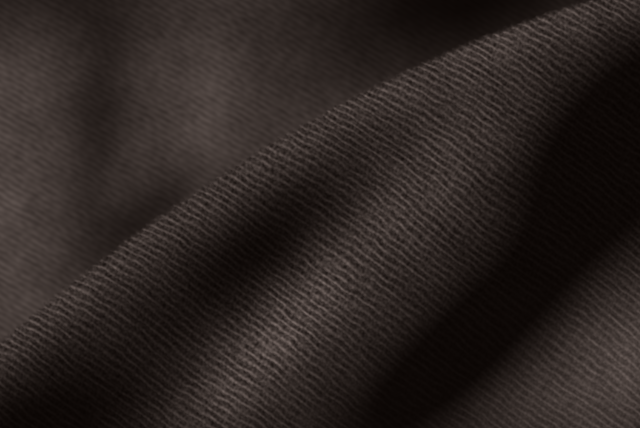
Give the GLSL for this texture, as a WebGL 1 fragment shader.

```glsl
precision highp float;
// Dark brown ribbed knit cloth: a sharp diagonal fold in front of a soft blurred one.
uniform vec2 u_resolution;

#define RIB_FREQ 58.0
#define RIB_ANGLE 0.64
#define RIB_DEPTH 0.80
#define STITCH_FREQ 88.0
#define BACK_RIB_FREQ 72.0
#define BACK_RIB_DEPTH 0.16
#define FUZZ 0.007
#define BACK_LIGHT 0.225
#define FRONT_LIGHT 0.160
#define CONTRAST 1.30
#define DARK_TINT vec3(0.022, 0.004, -0.003)
#define LIT_TINT vec3(1.05, 0.97, 0.94)

vec2 hashGradient(vec2 cell) {
  float a = 6.2832 * fract(sin(dot(cell, vec2(127.1, 311.7))) * 43758.5);
  return vec2(cos(a), sin(a));
}

float gradientNoise(vec2 p) {
  vec2 i = floor(p), f = fract(p);
  vec2 u = f * f * f * (f * (f * 6.0 - 15.0) + 10.0);
  float a = dot(hashGradient(i), f);
  float b = dot(hashGradient(i + vec2(1.0, 0.0)), f - vec2(1.0, 0.0));
  float c = dot(hashGradient(i + vec2(0.0, 1.0)), f - vec2(0.0, 1.0));
  float d = dot(hashGradient(i + 1.0), f - 1.0);
  return mix(mix(a, b, u.x), mix(c, d, u.x), u.y);
}

float fbm(vec2 p) {
  float sum = 0.0, amp = 0.6;
  for (int i = 0; i < 4; i++) {
    sum += amp * gradientNoise(p);
    p = mat2(0.8, 0.6, -0.6, 0.8) * p * 2.05 + 7.3;
    amp *= 0.62;
  }
  return sum;
}

vec2 rotate(vec2 p, float angle) {
  float c = cos(angle), s = sin(angle);
  return vec2(c * p.x + s * p.y, c * p.y - s * p.x);
}

// Soft elliptical pool of light or shade
float pool(vec2 p, vec2 centre, vec2 radius, float angle) {
  vec2 q = rotate(p - centre, angle) / radius;
  return exp(-dot(q, q));
}

// Signed distance to the crest of the front fold, positive below it
float crestDistance(vec2 p) {
  float crest = 0.2 + p.x * (0.864 - 0.2065 * p.x);
  float slope = 0.864 - 0.413 * p.x;
  return (crest - p.y) / sqrt(1.0 + slope * slope);
}

float backLight(vec2 p) {
  float light = BACK_LIGHT;
  light -= 0.15 * pool(p, vec2(1.10, 1.02), vec2(0.42, 0.20), 0.25);
  light -= 0.07 * pool(p, vec2(0.23, 0.74), vec2(0.08, 0.28), -0.08);
  light -= 0.09 * pool(p, vec2(0.34, 0.49), vec2(0.18, 0.07), 0.70);
  light -= 0.08 * pool(p, vec2(0.05, 1.03), vec2(0.32, 0.12), 0.0);
  light += 0.04 * pool(p, vec2(0.48, 0.73), vec2(0.10, 0.20), -0.25);
  light += 0.04 * pool(p, vec2(0.00, 0.57), vec2(0.13, 0.32), 0.0);
  return light;
}

float frontLight(vec2 p, float d) {
  float light = FRONT_LIGHT;
  float rim = (d - 0.015) / 0.07;
  light += 0.06 * exp(-rim * rim);
  light -= 0.085 * pool(p, vec2(0.62, 0.42), vec2(0.30, 0.10), 0.65);
  light -= 0.09 * pool(p, vec2(0.10, 0.00), vec2(0.30, 0.15), 0.35);
  light += 0.10 * pool(p, vec2(0.62, 0.18), vec2(0.28, 0.08), 0.80);
  light += 0.065 * pool(p, vec2(0.98, 0.58), vec2(0.43, 0.13), 0.72);
  light -= 0.13 * pool(p, vec2(1.09, 0.19), vec2(0.40, 0.11), 0.72);
  light -= 0.15 * pool(p, vec2(1.45, 0.68), vec2(0.30, 0.17), 0.80);
  light += 0.10 * pool(p, vec2(1.47, 0.15), vec2(0.30, 0.17), 0.60);
  return light;
}

// Steepens the broad shading around its mean
float shade(float light) {
  return max((light - 0.19) * CONTRAST + 0.172, 0.028);
}

// Knit relief around zero: slanted ribs with dark grooves, broken by stitches and lint
float knit(vec2 p, float d) {
  vec2 q = rotate(p, -RIB_ANGLE);
  float bend = 0.022 * exp(-max(d, 0.0) / 0.09);
  float wobble = 0.018 * gradientNoise(p * 4.0) + 0.006 * gradientNoise(p * 26.0);
  float across = (q.y + bend + wobble) * RIB_FREQ;
  float row = floor(across);
  float rib = sin(6.2832 * across);
  float groove = 0.42 * rib - 0.10 * cos(12.5664 * across);
  float wear = 0.8 + 0.7 * gradientNoise(vec2(q.x * 22.0, row * 0.71));
  float stitch = sin(6.2832 * (q.x * STITCH_FREQ + 0.37 * row) + 4.0 * gradientNoise(p * 40.0));
  float grain = gradientNoise(vec2(q.x * 70.0, q.y * 125.0));
  float lint = gradientNoise(p * 150.0 + 3.1);
  return groove * wear + 0.07 * stitch + 0.48 * grain + 0.36 * lint;
}

void main() {
  vec2 p = gl_FragCoord.xy / u_resolution.y;
  float d = crestDistance(p);
  float mottle = fbm(p * 9.0);

  // Blurred cloth behind
  vec2 backAxis = rotate(p, -0.52);
  float backRib = sin(6.2832 * (backAxis.y * BACK_RIB_FREQ + 0.5 * mottle));
  float backGrain = gradientNoise(backAxis * vec2(48.0, 85.0));
  float back = shade(backLight(p));
  back *= 1.0 + BACK_RIB_DEPTH * (0.35 * backRib + backGrain) + 0.24 * mottle;

  // Focused cloth in front, softening towards the lower right
  float focus = 1.0 - 0.45 * smoothstep(0.42, 0.80, d);
  float front = shade(frontLight(p, d));
  front *= 1.0 + RIB_DEPTH * focus * knit(p, d) + 0.24 * mottle;

  float fuzz = FUZZ * gradientNoise(p * 90.0);
  float light = mix(back, front, smoothstep(-0.007, 0.009, d + fuzz));
  gl_FragColor = vec4(clamp(light * LIT_TINT + DARK_TINT, 0.0, 1.0), 1.0);
}
```
